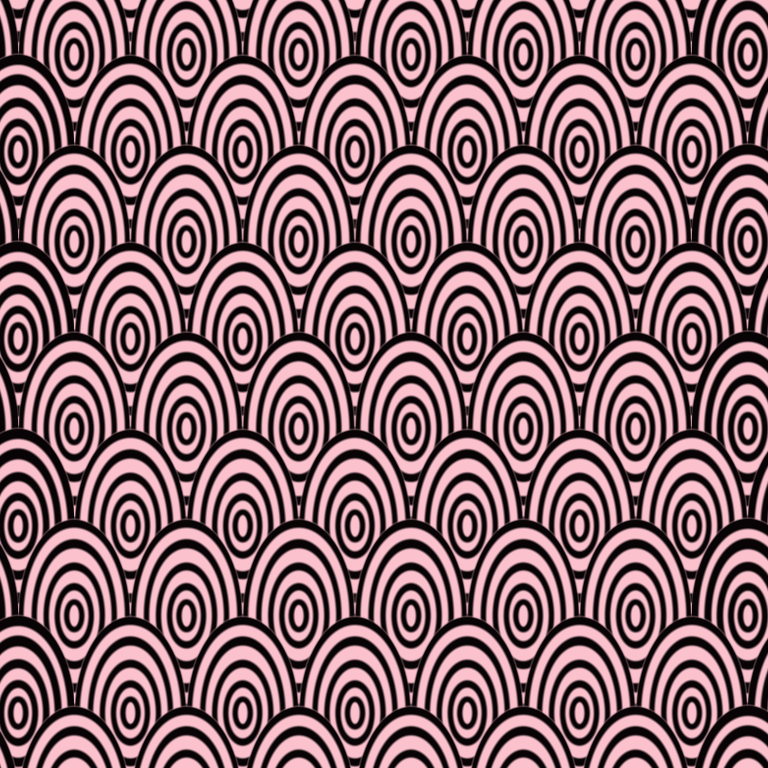
Reproduce this pattern procedurally as a three.js fragment shader.

```glsl
// Overlapping rows of pink scales, each made of five concentric black ellipses.
// Rows are painted from the top down, every other one shifted by half a column,
// so that each lower row covers the bottoms of the scales above it.
varying vec2 vUv;

const float COLUMN = 0.1462;
const float ROW_PAIR = 0.2436;
const float SOFT = 0.0021;

// Signed distance to the outer rim of an elliptical stroke is x,
// signed distance to the stroke itself is y.
vec2 ellipseStroke(vec2 d, vec2 radius, float halfTop, float extra) {
  float f = length(d / radius);
  vec2 gradient = d / (radius * radius);
  float dist = f * (f - 1.0) / length(gradient);
  float upright = gradient.y * gradient.y / dot(gradient, gradient);
  float halfWidth = mix(0.0035, halfTop, upright) + extra * radius.y;
  return vec2(dist - halfWidth, abs(dist) - halfWidth);
}

// Ink amount in x, coverage of the whole scale in y.
vec2 scale(vec2 d, float extra) {
  vec2 rim = ellipseStroke(d, vec2(0.0694, 0.1202), 0.0056, extra);
  float ink = rim.y;
  ink = min(ink, ellipseStroke(d, vec2(0.0521, 0.0938), 0.0060, extra).y);
  ink = min(ink, ellipseStroke(d, vec2(0.0365, 0.0642), 0.0052, extra).y);
  ink = min(ink, ellipseStroke(d, vec2(0.0221, 0.0378), 0.0048, extra).y);
  ink = min(ink, ellipseStroke(d, vec2(0.0098, 0.0178), 0.0037, extra).y);
  return 1.0 - smoothstep(-SOFT, SOFT, vec2(ink, rim.x));
}

void main() {
  vec3 pink = vec3(0.985, 0.755, 0.805);
  vec3 black = vec3(0.03, 0.012, 0.015);
  vec3 color = black;

  for (int i = -1; i <= 8; i++) {
    float row = float(i);
    float odd = mod(row + 2.0, 2.0);
    float pair = floor(row * 0.5);
    vec2 start = vec2(mix(0.0967, 0.0237, odd),
                      0.929 - ROW_PAIR * pair - 0.1266 * odd);

    // Nearest scale in this row
    float column = floor((vUv.x - start.x) / COLUMN + 0.5);
    vec2 center = start + vec2(column * COLUMN, 0.0);

    // Heavier lines in the scales cut by the side edges
    float extra = abs(center.x - 0.5) > 0.46 ? 0.012 : 0.0;
    vec2 layer = scale(vUv - center + 0.00001, extra);
    color = mix(color, mix(pink, black, layer.x), layer.y);
  }
  gl_FragColor = vec4(color, 1.0);
}
```
